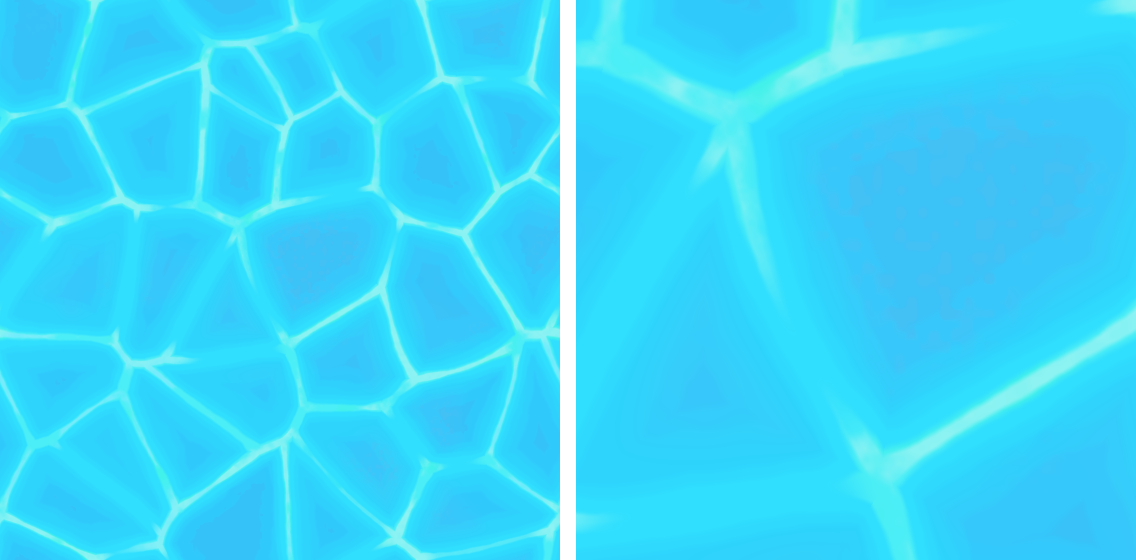
Left: the whole. Right: its middle third, enlarged.
A Shadertoy shader for this texture:

```glsl
// Seamless painted pool water: pale caustic web over flat, layered cyan cells.

const vec2  CELLS       = vec2(6.0, 5.0);  // whole repeats, slightly tall cells
const float JITTER      = 0.96;
const float BEND        = 0.040;           // how far the web lines curve
const float RAGGED      = 0.0045;          // brush roughness of all outlines
const float LINE_HALF   = 0.0074;
const float CORE_HALF   = 0.0046;
const float GLOW_HALF   = 0.0175;
const float DEEP_START  = 0.048;           // distance from web to darker centre
const float LINE_BREAKS = 0.36;            // share of strands that fade out

const vec3 WATER  = vec3(0.18, 0.83, 0.99);
const vec3 DEEP   = vec3(0.19, 0.79, 0.99);
const vec3 DEEPER = vec3(0.21, 0.755, 0.97);
const vec3 LILAC  = vec3(0.32, 0.75, 0.95);
const vec3 GLOW   = vec3(0.19, 0.88, 0.995);
const vec3 TEAL   = vec3(0.31, 0.94, 0.96);
const vec3 GREEN  = vec3(0.25, 0.96, 0.89);
const vec3 SKY    = vec3(0.48, 0.92, 0.99);
const vec3 PALE   = vec3(0.58, 0.95, 0.95);

vec2 hash2(vec2 p) {
    vec3 q = fract(p.xyx * vec3(0.1031, 0.1030, 0.0973) + 0.137);
    q += dot(q, q.yzx + 33.33);
    return fract((q.xx + q.yz) * q.zy);
}

// Value noise that wraps after "period" lattice steps over the canvas
float noise(vec2 uv, float period, float seed) {
    vec2 p = uv * period, i = floor(p), f = fract(p);
    f = f * f * (3.0 - 2.0 * f);
    vec2 a = mod(i, period) + seed, b = mod(i + 1.0, period) + seed;
    return mix(mix(hash2(a).x, hash2(vec2(b.x, a.y)).x, f.x),
               mix(hash2(vec2(a.x, b.y)).x, hash2(b).x, f.x), f.y);
}

float fbm(vec2 uv, float period, float seed) {
    float sum = 0.0, gain = 0.533;
    for (int k = 0; k < 4; k++) {
        sum += gain * noise(uv, period, seed);
        period *= 2.0; seed += 17.0; gain *= 0.5;
    }
    return sum;
}

// Offset from uv to the site of a lattice cell, in canvas units
vec2 siteOffset(vec2 cell, vec2 uv) {
    vec2 jitter = 0.5 + JITTER * (hash2(mod(cell, CELLS) + 3.0) - 0.5);
    return (cell + jitter) / CELLS - uv;
}

// x: distance to web, y: closeness measure to a junction, z: strand hash, w: cell hash
vec4 web(vec2 uv) {
    vec2 base = floor(uv * CELLS), home = base, toHome = vec2(0.0);
    vec3 nearest = vec3(9.0);
    for (int y = -2; y <= 2; y++)
    for (int x = -2; x <= 2; x++) {
        vec2 cell = base + vec2(x, y), r = siteOffset(cell, uv);
        float d = length(r);
        if (d < nearest.x) { nearest = vec3(d, nearest.xy); home = cell; toHome = r; }
        else if (d < nearest.y) nearest = vec3(nearest.x, d, nearest.y);
        else if (d < nearest.z) nearest.z = d;
    }
    float edge = 9.0, strand = 0.0;
    vec2 homeId = mod(home, CELLS);
    for (int y = -2; y <= 2; y++)
    for (int x = -2; x <= 2; x++) {
        if (x == 0 && y == 0) continue;
        vec2 cell = home + vec2(x, y), r = siteOffset(cell, uv);
        float d = dot(0.5 * (toHome + r), normalize(r - toHome));
        if (d < edge) { edge = d; strand = hash2(homeId + mod(cell, CELLS) + 51.0).x; }
    }
    return vec4(edge, nearest.z - nearest.x, strand, hash2(homeId + 91.0).y);
}

// One inside the band of given half width, with a soft rim
float band(float d, float halfWidth, float rim) {
    return 1.0 - smoothstep(halfWidth - rim, halfWidth + rim, d);
}

void mainImage(out vec4 fragColor, in vec2 fragCoord) {
    vec2 uv = fragCoord / iResolution.xy;
    vec2 bend = vec2(noise(uv, 6.0, 11.0), noise(uv, 6.0, 37.0)) - 0.5;
    vec4 w = web(uv + BEND * bend);

    float broad = fbm(uv, 4.0, 71.0);
    float patchy = fbm(uv, 9.0, 113.0);
    float brush = fbm(uv, 40.0, 151.0) - 0.5;
    float grain = noise(uv, 150.0, 211.0);
    float d = w.x + RAGGED * brush;

    // Flat washes, darker towards the cell centres
    float depth = w.x + 0.035 * (patchy - 0.5) + 0.030 * (w.w - 0.5) + 0.010 * brush;
    float dry = smoothstep(0.48, 0.62, patchy) * smoothstep(0.45, 0.75, grain + 0.5 * brush);
    vec3 color = mix(WATER, DEEP, 0.35 * band(-depth, -DEEP_START + 0.012, 0.003));
    color = mix(color, DEEP, band(-depth, -DEEP_START, 0.003));
    color = mix(color, DEEPER, 0.8 * band(-depth - 0.008 * dry, -DEEP_START - 0.024, 0.003));
    float tint = smoothstep(0.55, 0.72, broad) * smoothstep(0.02, 0.05, w.x);
    color = mix(color, LILAC, tint * (0.22 + 0.28 * dry));

    // Strands swell at junctions; some fade out halfway
    float away = smoothstep(0.006, 0.055, w.y);
    float fade = 1.0 - away * step(w.z, LINE_BREAKS) * (0.65 + 0.35 * step(w.z, 0.5 * LINE_BREAKS));
    float swell = mix(1.45, 0.78, away) * mix(0.72, 1.22, broad);

    // Layered halo around the web
    float glowWidth = GLOW_HALF * mix(0.65, 1.30, patchy) * mix(1.35, 0.85, away);
    color = mix(color, GLOW, 0.40 * band(d, glowWidth + 0.008, 0.003));
    color = mix(color, GLOW, 0.85 * band(d, glowWidth, 0.004));

    // Teal edge and pale, worn core of each strand
    float line = band(d, LINE_HALF * swell * mix(0.45, 1.0, fade), 0.0028) * fade;
    vec3 rimColor = mix(TEAL, GREEN, 0.75 * smoothstep(0.54, 0.68, patchy));
    color = mix(color, rimColor, 0.88 * line);
    float worn = smoothstep(0.30, 0.52, fbm(uv, 14.0, 251.0) + 0.35 * brush);
    float core = band(d, CORE_HALF * swell, 0.0018) * fade * worn;
    vec3 coreColor = mix(SKY, PALE, smoothstep(0.38, 0.58, broad + 0.15 * (1.0 - away)));
    color = mix(color, coreColor, core * (0.78 + 0.16 * grain));

    fragColor = vec4(color, 1.0);
}
```
